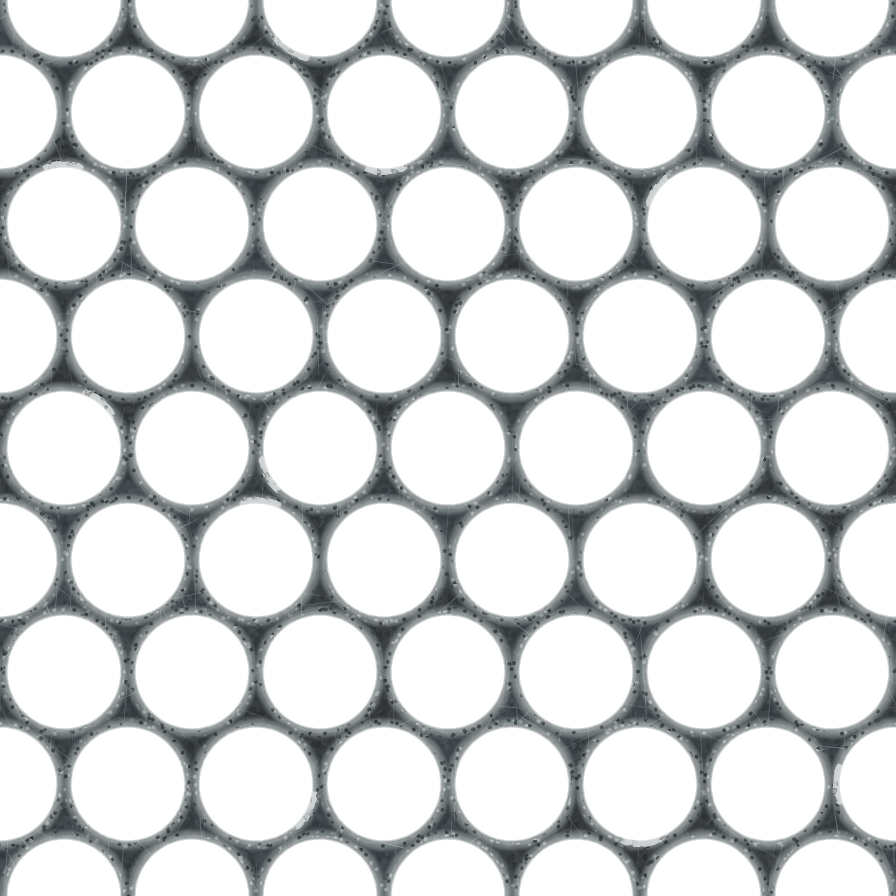
Write a three.js fragment shader that draws this pattern.

```glsl
// Worn dark steel sheet punched with staggered round holes, seamless on all sides.
#define LATTICE vec2(7.0, 4.0)
#define HOLE_RADIUS 0.0629
#define EDGE 0.0010
#define HOLE_COLOR vec3(1.0)
#define PALE vec3(0.78, 0.79, 0.80)
#define RIM vec3(0.58, 0.60, 0.60)
#define MIDTONE vec3(0.43, 0.46, 0.465)
#define DARK vec3(0.20, 0.215, 0.225)
#define GRAIN_CELLS 190.0
#define CHIPPED_SHARE 0.25
#define SCRATCH_WIDTH 0.0011
#define TAU 6.28319

varying vec2 vUv;

vec2 hash2(vec2 p) {
  return fract(sin(vec2(dot(p, vec2(127.1, 311.7)), dot(p, vec2(269.5, 183.3)))) * 43758.5);
}

// Cell index brought back into one tile of n by n cells
vec2 wrapCell(vec2 cell, float n) {
  return floor(mod(cell + 0.5, n));
}

// Cellular noise: x is the distance to the nearest point, y a random value of its cell
vec2 cellular(vec2 uv, float n) {
  vec2 p = uv * n;
  vec2 nearest = vec2(9.0, 0.0);
  for (int j = -1; j <= 1; j++) {
    for (int i = -1; i <= 1; i++) {
      vec2 cell = floor(p) + vec2(float(i), float(j));
      vec2 id = wrapCell(cell, n);
      float dist = length(cell + hash2(id) - p);
      if (dist < nearest.x) nearest = vec2(dist, hash2(id + 57.0).x);
    }
  }
  return nearest;
}

// One thin straight scratch per cell, turned away from vertical by up to half the spread
float scratches(vec2 uv, float n, float spread, float seed) {
  vec2 p = uv * n;
  float mark = 0.0;
  for (int j = -1; j <= 1; j++) {
    for (int i = -1; i <= 1; i++) {
      vec2 cell = floor(p) + vec2(float(i), float(j));
      vec2 id = wrapCell(cell, n) + seed;
      vec2 shape = hash2(id + 31.0);
      float angle = TAU * 0.25 + (shape.x - 0.5) * spread;
      vec2 along = vec2(cos(angle), sin(angle));
      vec2 offset = p - cell - hash2(id);
      float t = dot(offset, along);
      float reach = 0.3 + 0.65 * shape.y;
      float across = length(offset - along * t) / n;
      float line = 1.0 - smoothstep(0.0, SCRATCH_WIDTH, across);
      float fade = 1.0 - smoothstep(0.5 * reach, reach, abs(t));
      mark = max(mark, line * fade * (0.3 + 0.7 * hash2(id + 83.0).x));
    }
  }
  return mark;
}

// Nearest hole of two interleaved grids: xy is the offset from its centre, zw its index
vec4 nearestHole(vec2 uv) {
  vec2 g = uv * LATTICE;
  vec2 a = vec2(floor(g.x + 0.5), floor(g.y) + 0.5);
  vec2 b = vec2(floor(g.x) + 0.5, floor(g.y + 0.5));
  vec2 toA = (g - a) / LATTICE;
  vec2 toB = (g - b) / LATTICE;
  bool nearA = dot(toA, toA) < dot(toB, toB);
  vec2 id = floor(mod((nearA ? a : b) + 0.25, LATTICE) * 2.0);
  return vec4(nearA ? toA : toB, id);
}

void main() {
  vec4 hole = nearestHole(vUv);
  float d = length(hole.xy) - HOLE_RADIUS;
  vec2 grain = cellular(vUv, GRAIN_CELLS);
  vec2 blotch = cellular(vUv, 64.0);

  // Broad haze from wrapping sines
  vec2 w = vUv * TAU;
  float haze = 0.5 + 0.25 * sin(2.0 * w.x - w.y + 2.0 + sin(3.0 * w.y))
                   + 0.25 * sin(w.x - 3.0 * w.y + 1.0 + sin(2.0 * w.x));

  // Rounded metal: bright rim falling to dark between the holes
  float worn = d + (blotch.x - 0.45) * 0.0022 + (grain.y - 0.5) * 0.0012;
  vec3 color = mix(RIM, MIDTONE, smoothstep(0.0030, 0.0075, worn));
  color = mix(color, DARK, smoothstep(0.0065, 0.0140, worn));
  color = mix(PALE, color, smoothstep(0.0004, 0.0024, d));
  color += vec3(0.06, 0.075, 0.085) * haze * smoothstep(0.004, 0.012, d) * (0.4 + blotch.x);

  // Fine grain, with dark pits and light flecks along the rim
  float rimBand = smoothstep(0.002, 0.004, d) * (1.0 - smoothstep(0.007, 0.012, d));
  float dot0 = 1.0 - smoothstep(0.25, 0.6, grain.x);
  color += (grain.y - 0.5) * 0.07;
  color -= 0.24 * dot0 * rimBand * step(0.78, grain.y);
  color += 0.17 * dot0 * rimBand * step(grain.y, 0.16);

  // Scratches: long upright ones and shorter ones in every direction
  float scratch = 0.7 * scratches(vUv, 15.0, 0.25, 11.0);
  scratch = max(scratch, scratches(vUv, 10.0, 3.1, 203.0));
  scratch = max(scratch, 0.75 * scratches(vUv, 26.0, 3.1, 407.0));
  color = mix(color, vec3(0.70, 0.75, 0.77), scratch * (0.25 + 0.4 * haze));

  // Crumbled pale chips on the rims of some holes
  vec2 chance = hash2(hole.zw + 19.0);
  float turn = TAU * chance.y;
  float arc = dot(normalize(hole.xy + 1e-5), vec2(cos(turn), sin(turn)));
  float chip = smoothstep(0.90, 0.98, arc) * (1.0 - smoothstep(0.004, 0.010, d));
  chip *= step(chance.x, CHIPPED_SHARE);
  color = mix(color, vec3(0.86, 0.87, 0.87), 0.85 * smoothstep(0.3, 0.6, chip * (0.35 + grain.y)));

  // Punched holes
  color = mix(HOLE_COLOR, color, smoothstep(-EDGE, EDGE, d));
  gl_FragColor = vec4(clamp(color, 0.0, 1.0), 1.0);
}
```
